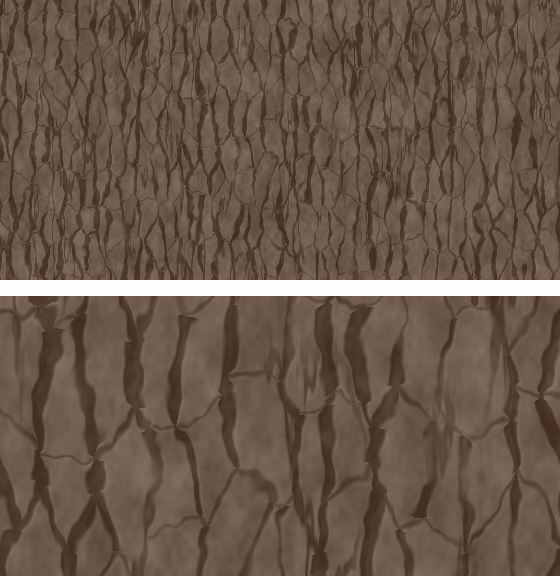
Top: the whole. Bottom: its middle third, enlarged.
Reproduce this texture procedurally as a Shadertoy shader.

```glsl
const vec3 FISSURE_COLOR = vec3(0.265, 0.185, 0.125);
const vec3 PLATE_COLOR = vec3(0.49, 0.41, 0.35);
const vec2 PLATE_COUNT = vec2(18.0, 7.5);   // plates per canvas height
const float JITTER = 0.9;
const float THIN_CRACK = 0.0013;
const float WIDE_CRACK = 0.0066;
const float CRACK_SOFTNESS = 0.0035;
const float PLATE_TONE = 0.77;
const float CRACK_DEPTH = 0.62;
const float ROUGHNESS = 0.65;
const float PLATE_VARIATION = 0.16;
const float GRAIN = 0.16;
const float RELIEF = 0.22;
const vec2 LIGHT_STEP = vec2(-0.0032, 0.0028);

float hash(vec2 p) {
    return fract(sin(dot(p, vec2(127.1, 311.7))) * 43758.5);
}

vec2 hash2(vec2 p) {
    return vec2(hash(p), hash(p + vec2(37.3, 17.9)));
}

float noise(vec2 p) {
    vec2 i = floor(p), f = fract(p);
    f = f * f * (3.0 - 2.0 * f);
    return mix(mix(hash(i), hash(i + vec2(1, 0)), f.x),
               mix(hash(i + vec2(0, 1)), hash(i + vec2(1, 1)), f.x), f.y);
}

float fbm(vec2 p) {
    float sum = 0.0, amplitude = 0.5;
    for (int i = 0; i < 4; i++) {
        sum += amplitude * noise(p);
        p = p * 2.03 + 19.7;
        amplitude *= 0.5;
    }
    return sum / 0.9375;
}

// Ragged displacement of the plate outlines
vec2 warp(vec2 p) {
    vec2 broad = vec2(fbm(p * vec2(16, 9)), fbm(p * vec2(13, 9) + 51.0)) - 0.5;
    vec2 fine = vec2(noise(p * vec2(65, 42)), noise(p * vec2(55, 45) + 83.0)) - 0.5;
    return p + broad * vec2(0.042, 0.07) + fine * vec2(0.009, 0.012);
}

// Distance to the nearest plate border, how upright it is, and a plate shade
vec3 plates(vec2 p) {
    vec2 q = p * PLATE_COUNT, cell = floor(q), f = q - cell;
    vec2 nearest = vec2(0), nearestCell = vec2(0);
    float best = 9.0;
    for (int y = -1; y <= 1; y++)
    for (int x = -1; x <= 1; x++) {
        vec2 o = vec2(x, y);
        vec2 r = o + 0.5 + JITTER * (hash2(cell + o) - 0.5) - f;
        if (dot(r, r) < best) {
            best = dot(r, r);
            nearest = r;
            nearestCell = o;
        }
    }
    float border = 9.0, upright = 0.0;
    for (int y = -2; y <= 2; y++)
    for (int x = -2; x <= 2; x++) {
        vec2 o = nearestCell + vec2(x, y);
        vec2 r = o + 0.5 + JITTER * (hash2(cell + o) - 0.5) - f;
        vec2 across = r - nearest;
        if (dot(across, across) > 0.0001) {
            vec2 n = normalize(across);
            float d = dot(0.5 * (r + nearest), n) / length(n * PLATE_COUNT);
            if (d < border) {
                border = d;
                upright = abs(n.x);
            }
        }
    }
    return vec3(border, upright, hash(cell + nearestCell + 7.0));
}

// Bark height: 1 on raised plates, falling inside cracks
float barkHeight(vec2 p) {
    float soft = max(CRACK_SOFTNESS, 1.2 / iResolution.y);
    vec3 plate = plates(warp(p));
    float width = mix(THIN_CRACK, WIDE_CRACK, plate.y * plate.y);
    width *= 0.05 + 1.7 * noise(p * vec2(21, 11) + 5.0);
    float crack = 1.0 - smoothstep(width - 0.5 * soft, width + soft, plate.x);
    crack *= 0.55 + 0.45 * smoothstep(0.001, 0.005, width);

    // Long upright furrows
    float ridge = abs(fbm(p * vec2(24, 4.5) + 31.0) - 0.5);
    float furrow = 1.0 - smoothstep(0.012, 0.055, ridge);
    furrow *= smoothstep(0.45, 0.75, noise(p * vec2(15, 6) + 63.0));

    float surface = fbm(p * vec2(38, 22) + 11.0) - 0.5;
    return PLATE_TONE - CRACK_DEPTH * max(crack, 0.8 * furrow)
         + ROUGHNESS * surface + PLATE_VARIATION * (plate.z - 0.5);
}

void mainImage(out vec4 fragColor, in vec2 fragCoord) {
    vec2 p = fragCoord / iResolution.y;
    float height = barkHeight(p);
    float slope = height - barkHeight(p + LIGHT_STEP);
    float grain = noise(p * vec2(150, 110)) - 0.5;
    float tone = height + RELIEF * slope + GRAIN * grain;
    fragColor = vec4(mix(FISSURE_COLOR, PLATE_COLOR, clamp(tone, 0.0, 1.15)), 1.0);
}
```
